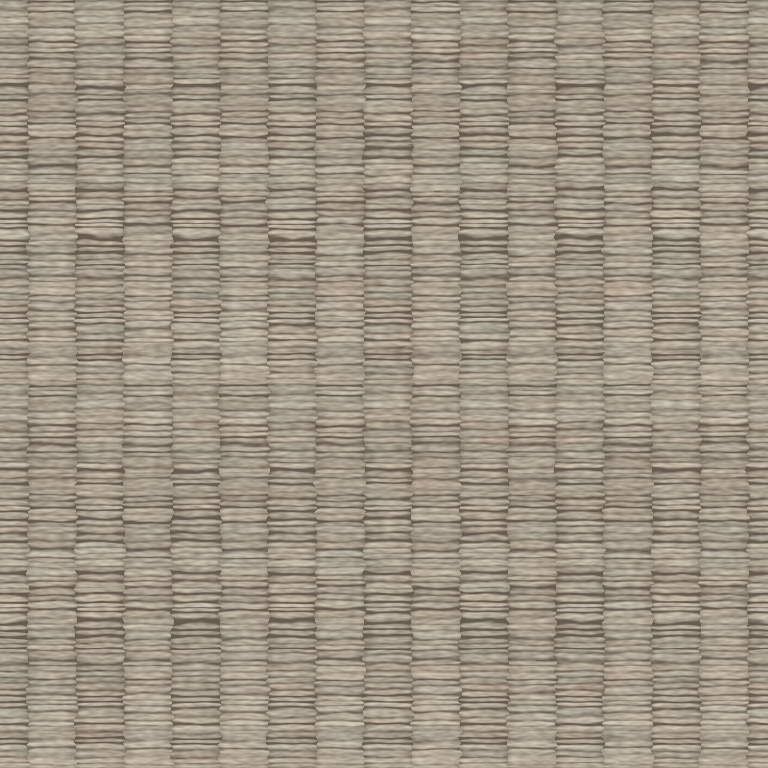
Reproduce this texture procedurally as a Shadertoy shader.

```glsl
// Woven rush matting: 16 columns of about 112 thin horizontal reeds each.
// The weave recurs over 2 columns and half the height, as alternate columns
// show the same reeds; gradient noise varies thickness, drift and fibre.

const float PI = 3.14159265;

float hash(vec2 p) {
    vec3 q = fract(vec3(p.xyx) * 0.1031);
    q += dot(q, q.yzx + 33.33);
    return fract((q.x + q.y) * q.z);
}

// Unit gradient at a wrapped lattice point, projected on the offset.
float gradientAt(vec2 cell, vec2 offset, vec2 period) {
    float angle = 2.0 * PI * hash(mod(cell, period) + period * 0.37);
    return dot(vec2(cos(angle), sin(angle)), offset);
}

// Gradient noise that repeats after the given number of cells.
float noise(vec2 p, vec2 period) {
    vec2 i = floor(p), f = p - i;
    vec2 s = f * f * f * (f * (f * 6.0 - 15.0) + 10.0);
    vec2 e = vec2(1.0, 0.0);
    return mix(
        mix(gradientAt(i, f, period), gradientAt(i + e, f - e, period), s.x),
        mix(gradientAt(i + e.yx, f - e.yx, period),
            gradientAt(i + 1.0, f - 1.0, period), s.x), s.y);
}

void mainImage(out vec4 fragColor, in vec2 fragCoord) {
    vec2 uv = fragCoord / iResolution.xy;
    float pixel = 112.0 / iResolution.y;

    // Column with slightly wandering borders.
    float x = uv.x * 16.0 - 0.583 + 0.09 * noise(uv * vec2(16.0, 112.0), vec2(16.0, 112.0));
    float column = mod(floor(x), 16.0);
    float across = fract(x);
    float parity = mod(column, 2.0);

    // Uneven reed thickness shared by alternate columns, plus slight drift.
    float y = uv.y * 112.0 + 0.5 * parity;
    y += 0.8 * noise(vec2(parity * 5.0 + 0.5, uv.y * 56.0), vec2(16.0, 28.0));
    y += 0.3 * noise(vec2(column + 0.5, uv.y * 40.0), vec2(16.0, 40.0));
    y += 0.22 * noise(uv * vec2(32.0, 56.0), vec2(32.0, 56.0));
    float row = mod(floor(y), 112.0);
    float along = fract(y);
    float reed = mod(row, 56.0);
    float seam = mod(floor(y + 0.5), 56.0);

    // Rounded reed body, narrowing to pointed ends.
    float belly = pow(sin(PI * across), 0.4);
    float cellRandom = hash(vec2(column + 3.0, row + 11.0));
    float halfWidth = mix(0.5, 1.08, belly) + 0.16 * (cellRandom - 0.5);
    float fromCentre = abs(along * 2.0 - 1.0);
    float body = smoothstep(-0.5 * pixel, 0.7 + 0.5 * pixel, halfWidth - fromCentre);

    // Seams between reeds run from faint to deep, with a thin dark core.
    float seamRandom = hash(vec2(seam + 41.0, parity * 13.0 + 6.0));
    float depth = (0.2 + 0.55 * seamRandom) * mix(0.9, 1.1, parity);
    float core = 1.0 - smoothstep(0.05, 0.3 + pixel, 1.0 - fromCentre);
    float tone = 0.80 - depth * (1.0 - body) - 0.3 * depth * core;
    tone += 0.16 * (along - 0.5) * body;
    tone -= 0.05 * (1.0 - smoothstep(0.0, 0.12, min(across, 1.0 - across)));

    // Reed to reed variation, with one pale reed in every 56.
    float reedRandom = hash(vec2(reed + 7.0, parity * 19.0 + 2.0));
    tone += 0.22 * (reedRandom - 0.5) + 0.06 * (cellRandom - 0.5);
    float pale = (1.0 - parity) * (1.0 - step(0.5, abs(reed - 6.0)));
    tone += 0.22 * pale * body;

    // Fibre streaks recurring with the weave, loose grain and faint bands.
    tone += 0.24 * noise(vec2(uv.x * 32.0, uv.y * 240.0 + parity * 37.0), vec2(4.0, 120.0));
    tone += 0.30 * noise(uv * vec2(80.0, 300.0), vec2(80.0, 300.0));
    tone += 0.07 * noise(uv * vec2(5.0, 22.0), vec2(5.0, 22.0));

    // Dusty brown to straw, tinted faintly pink or grey-green by reed.
    vec3 color = mix(vec3(0.40, 0.36, 0.31), vec3(0.78, 0.74, 0.67), clamp(tone, 0.0, 1.1));
    float tint = 0.8 * noise(uv * vec2(12.0, 36.0), vec2(12.0, 36.0))
               + 0.6 * (hash(vec2(reed + 29.0, parity + 5.0)) - 0.5);
    color += tint * vec3(0.020, -0.006, -0.010);

    fragColor = vec4(color, 1.0);
}
```
